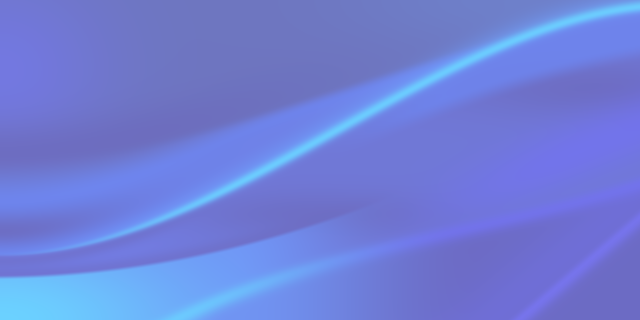
Reproduce this background procedurally as a WebGL 2 fragment shader.

```glsl
#version 300 es
precision highp float;
// Soft folds of blue and violet silk crossed by a bright cyan streak.
// Each fold follows a cubic curve; signed distances to the curves drive
// layered colour mixes, asymmetric ridges and broad elliptical shades.

uniform vec2 u_resolution;
out vec4 fragColor;

// Cubic coefficients of y(x), with both axes running from 0 to 1
const vec4 STREAK = vec4(0.203, 0.0, 2.108, -1.332);
const vec4 UPPER_EDGE = vec4(0.49, 0.041, 1.084, -0.647);
const vec4 UNDER_EDGE = vec4(-0.105, 1.49, -0.545, 0.0);
const vec4 FOLD_EDGE = vec4(0.133, 0.02, 0.64, 0.0);
const vec4 LOWER_RIDGE = vec4(-0.36, 1.74, -1.763, 0.807);
const vec4 CORNER_RIDGE = vec4(-1.37, 1.69, 0.0, 0.0);
const vec4 VIOLET_SWELL = vec4(-0.18, 0.78, 0.0, 0.0);

const vec3 SLATE = vec3(0.43, 0.46, 0.75);
const vec3 DUSK = vec3(0.425, 0.415, 0.74);
const vec3 PERIWINKLE = vec3(0.45, 0.47, 0.88);
const vec3 INDIGO = vec3(0.44, 0.47, 0.84);
const vec3 VIOLET = vec3(0.45, 0.45, 0.94);
const vec3 AZURE = vec3(0.43, 0.53, 0.95);
const vec3 SKY = vec3(0.44, 0.63, 0.99);
const vec3 CYAN = vec3(0.42, 0.82, 1.0);

// Approximate signed distance to a curve, positive above it
float curveDistance(vec2 uv, vec4 c) {
  float x = uv.x;
  float height = c.x + x * (c.y + x * (c.z + x * c.w));
  float slope = c.y + x * (2.0 * c.z + 3.0 * x * c.w);
  slope *= u_resolution.y / u_resolution.x;
  return (uv.y - height) / sqrt(1.0 + slope * slope);
}

// Gaussian ridge with its own width on each side
float ridge(float d, float below, float above) {
  float t = d / (d < 0.0 ? below : above);
  return exp(-t * t);
}

float blob(vec2 uv, vec2 center, vec2 radius) {
  vec2 q = (uv - center) / radius;
  return exp(-dot(q, q));
}

float under(float d, float softness) {
  return 1.0 - smoothstep(-softness, softness, d);
}

void main() {
  vec2 uv = gl_FragCoord.xy / u_resolution;
  float x = uv.x;
  float streak = curveDistance(uv, STREAK);
  float upper = curveDistance(uv, UPPER_EDGE);
  float underside = curveDistance(uv, UNDER_EDGE);
  float fold = curveDistance(uv, FOLD_EDGE);
  float lower = curveDistance(uv, LOWER_RIDGE);
  float corner = curveDistance(uv, CORNER_RIDGE);
  float swell = curveDistance(uv, VIOLET_SWELL);

  // Backdrop
  vec3 color = mix(SLATE, PERIWINKLE, blob(uv, vec2(0.0, 0.78), vec2(0.17, 0.3)));
  color = mix(color, vec3(0.43, 0.5, 0.79), blob(uv, vec2(0.8, 1.0), vec2(0.25, 0.16)));
  color = mix(color, DUSK, 0.75 * ridge(upper - 0.03, 0.06, 0.09) * (1.0 - smoothstep(0.2, 0.65, x)));

  // Sheet above the streak, softer towards the left
  float softness = mix(0.14, 0.03, smoothstep(0.0, 0.5, x));
  float sheet = 1.0 - smoothstep(-softness, 0.012, upper);
  vec3 sheetColor = mix(AZURE, INDIGO, 0.45 * smoothstep(0.1, 0.5, x));
  sheetColor = mix(sheetColor, DUSK, 0.85 * ridge(streak - 0.075, 0.05, 0.06) * exp(-x * x * 25.0));
  color = mix(color, sheetColor, sheet);
  color = mix(color, AZURE, 0.4 * ridge(upper + 0.025, 0.03, 0.02) * smoothstep(0.15, 0.45, x));

  // Body below the streak
  vec3 body = mix(vec3(0.45, 0.49, 0.9), INDIGO, smoothstep(0.1, 0.45, x));
  body = mix(body, DUSK, 0.65 * blob(uv, vec2(0.5, 0.33), vec2(0.2, 0.07)));
  body = mix(body, DUSK, 0.8 * blob(uv, vec2(0.96, 0.72), vec2(0.24, 0.09)));
  body = mix(body, VIOLET, 0.8 * ridge(swell, 0.09, 0.1) * smoothstep(0.55, 0.9, x));
  float underBand = smoothstep(-0.035, 0.025, underside) * smoothstep(0.48, 0.7, x);
  body = mix(body, AZURE, 0.75 * underBand);
  body = mix(body, DUSK, 0.5 * ridge(streak + 0.018, 0.025, 0.02) * (1.0 - smoothstep(0.2, 0.4, x)));

  // Lit floor beneath the lower fold
  float floorFade = 1.0 - smoothstep(0.36, 0.64, x);
  vec3 floorColor = mix(vec3(0.44, 0.57, 0.96), CYAN, blob(uv, vec2(0.0), vec2(0.3, 0.25)));
  body = mix(body, DUSK, 0.45 * ridge(fold - 0.008, 0.02, 0.025) * (1.0 - smoothstep(0.4, 0.65, x)));
  body = mix(body, floorColor, under(fold, 0.008) * floorFade);

  // Shaded area and ridges at the lower right
  vec3 shade = mix(vec3(0.44, 0.58, 0.95), vec3(0.425, 0.42, 0.77), smoothstep(0.36, 0.75, x));
  shade = mix(shade, VIOLET, 0.4 * ridge(corner - 0.05, 0.06, 0.12));
  body = mix(body, shade, under(lower, 0.02) * smoothstep(0.27, 0.36, x));
  vec3 ridgeColor = mix(CYAN, VIOLET, smoothstep(0.27, 0.72, x));
  body = mix(body, ridgeColor, 0.8 * ridge(lower, 0.028, 0.022));
  body = mix(body, vec3(0.47, 0.46, 0.95), 0.8 * ridge(corner, 0.025, 0.016));
  color = mix(color, body, under(streak, 0.006));

  // Streak halo and bright core, tapering to the left
  float reach = smoothstep(0.0, 0.5, x);
  float halo = ridge(streak, mix(0.006, 0.022, reach), mix(0.02, 0.05, reach));
  color = mix(color, SKY, 0.65 * halo * smoothstep(-0.1, 0.35, x));
  float core = ridge(streak, mix(0.004, 0.015, reach), mix(0.006, 0.017, reach));
  color = mix(color, CYAN, 0.9 * core * smoothstep(-0.05, 0.4, x));

  fragColor = vec4(color, 1.0);
}
```
